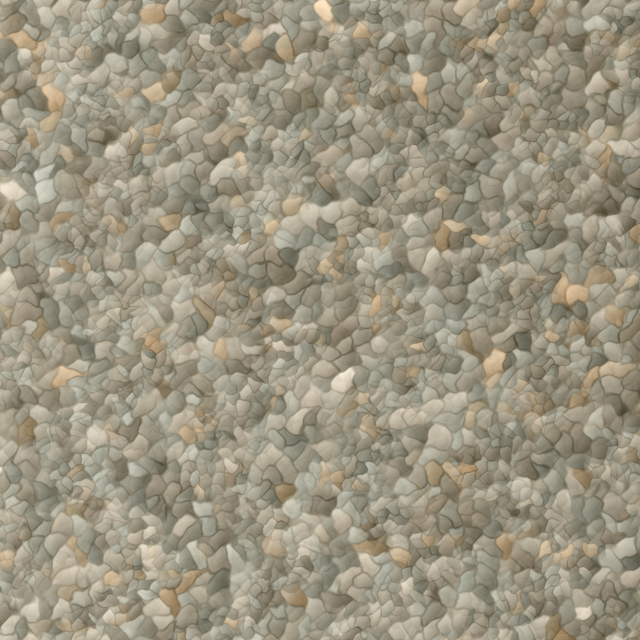
Write a Shadertoy shader that draws this texture.

```glsl
// Fine weathered gravel: small, soft-edged, angular stone chips in grey-beige.
// Two sizes of stretched cellular noise are blended in patches; each chip has
// its own tone, tint and slope, with dim gaps between and a broad light falloff.

#define CHIPS 36.0        // coarse chips across the canvas
#define FINE_RATIO 1.5    // fine chips per coarse chip
#define SOFTNESS 0.075    // blur of chip borders, in cells
#define TILT 0.85         // preferred direction of the chips, radians
#define TILT_SPREAD 2.4
#define TONE_RANGE 0.30
#define GAP_WIDTH 0.24
#define GAP_DEPTH 0.17
#define SLOPE 0.20        // shading across one chip
#define FALLOFF 0.075     // light left, darker right
#define STONE vec3(0.632, 0.612, 0.545)

vec3 hash3(vec2 p) {
    vec3 q = fract(vec3(p.xyx) * vec3(0.1031, 0.1030, 0.0973));
    q += dot(q, q.yxz + 33.33);
    return fract((q.xxy + q.yzz) * q.zyx);
}

// Smooth layered sines, about -1 to 1
float waves(vec2 p) {
    return 0.5 * sin(p.x + 1.7 * sin(0.7 * p.y))
         + 0.3 * sin(1.9 * p.y - 1.1 * p.x + 2.0)
         + 0.2 * sin(3.1 * p.x + 2.3 * p.y + 4.0);
}

vec3 chipColor(vec3 h) {
    vec3 color = STONE + TONE_RANGE * (h.x - 0.5);
    color += mix(vec3(-0.022, 0.004, 0.014), vec3(0.022, -0.002, -0.016), h.y);
    color += vec3(0.085, 0.01, -0.06) * smoothstep(0.90, 0.96, h.z);  // tan
    color += 0.14 * smoothstep(0.975, 0.99, h.y);                     // pale
    return color;
}

// Cellular chips: nearby cells share the colour by soft distance weights
vec3 chips(vec2 p) {
    p += 0.13 * sin(2.7 * p.yx + vec2(0.0, 1.3))
       + 0.05 * sin(6.9 * p.yx + vec2(2.1, 0.4));
    vec2 base = floor(p);
    float nearest = 9.0, second = 9.0, total = 0.0;
    vec3 sum = vec3(0.0);
    for (int y = -2; y <= 2; y++)
    for (int x = -2; x <= 2; x++) {
        vec2 cell = base + vec2(x, y);
        vec3 place = hash3(cell + 17.0);
        vec3 look = hash3(cell + 91.0);
        vec2 offset = p - cell - 0.5 - 0.9 * (place.xy - 0.5);

        // Turned, stretched, partly angular distance
        float angle = TILT + TILT_SPREAD * (place.z - 0.5);
        float c = cos(angle), s = sin(angle);
        vec2 q = abs(mat2(c, -s, s, c) * offset);
        q *= mix(vec2(0.95, 1.05), vec2(0.68, 1.4), look.z);
        float d = 0.5 * length(q) + 0.4 * (q.x + q.y) - 0.22 * look.y;

        second = min(second, max(nearest, d));
        nearest = min(nearest, d);
        float weight = exp(-d / SOFTNESS);
        float slope = dot(offset, normalize(vec2(-0.7, 0.6) + look.xy - 0.5));
        sum += weight * (chipColor(look) + SLOPE * clamp(slope, -0.5, 0.5));
        total += weight;
    }
    float gap = 1.0 - smoothstep(0.0, GAP_WIDTH, second - nearest);
    gap *= 0.75 + 0.5 * waves(p * 1.3);
    return sum / total - GAP_DEPTH * gap * vec3(0.98, 0.98, 1.0);
}

void mainImage(out vec4 fragColor, in vec2 fragCoord) {
    vec2 uv = fragCoord / iResolution.y;
    vec2 p = uv * CHIPS;

    // Coarse and fine chips in patches
    vec3 coarse = chips(p);
    vec3 fine = chips(p * FINE_RATIO + 57.0);
    float patchMix = smoothstep(-0.35, 0.65, waves(p * 0.8 + 3.0));
    vec3 color = mix(coarse, fine, 0.15 + 0.6 * patchMix);

    // Broad light and gentle blotches
    color += FALLOFF * (0.55 - 0.9 * uv.x - 0.2 * uv.y);
    color += 0.014 * waves(uv * 14.0);

    fragColor = vec4(clamp(color, 0.0, 1.0), 1.0);
}
```
